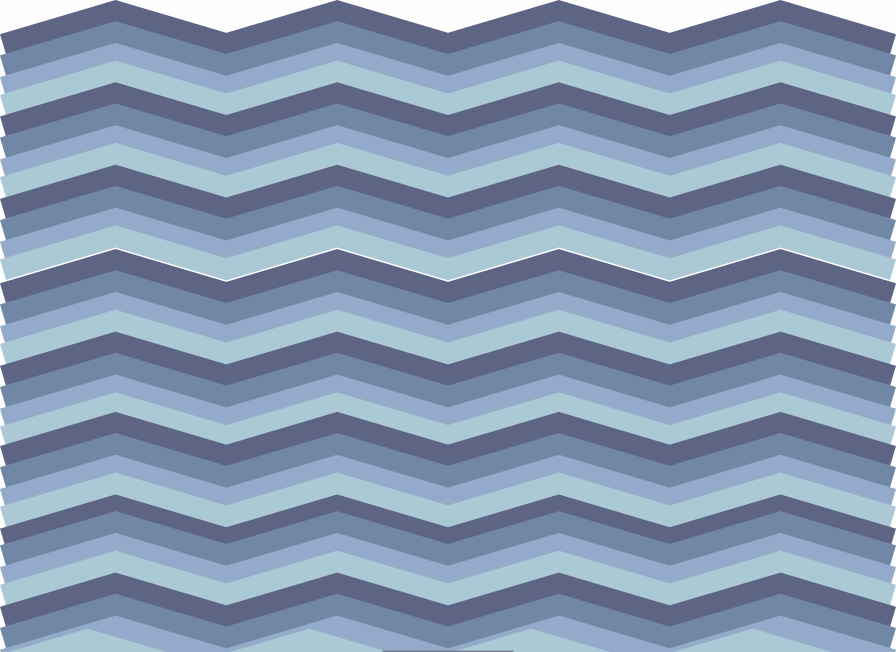
Write a Shadertoy shader that draws this pattern.

```glsl
// Stacked chevron stripes: eight rows of four blue bands on white.
// Each band is a zigzag stroke with square-cut ends, painted from the top
// down so that every stroke overlaps the one above it.
// Unit of length: one chevron. x runs from the centre, y down from the top.

const float WIDTH = 4.042;      // canvas width in chevrons
const float SLOPE = 0.296;      // rise of the zigzag
const float THICKNESS = 0.11;   // height of a stroke before overlap
const int ROWS = 8;
const int BANDS = 4;

const vec3 PAPER = vec3(0.997);
const vec3 SHADOW = vec3(0.45, 0.47, 0.55);

// Slightly uneven row spacing, and the start of each band within a row
const float ROW_TOP[ROWS] = float[](0.0, 0.371, 0.743, 1.1235, 1.496, 1.858, 2.2105, 2.583);
const float BAND_TOP[BANDS] = float[](0.0, 0.0955, 0.1937, 0.2737);
const vec3 BAND_COLOR[BANDS] = vec3[](
    vec3(0.370, 0.396, 0.516),
    vec3(0.440, 0.534, 0.650),
    vec3(0.580, 0.667, 0.793),
    vec3(0.672, 0.784, 0.836));

// Antialiased coverage from a signed distance, positive inside
float cover(float dist, float px) {
    return clamp(0.5 + dist / px, 0.0, 1.0);
}

// Depth below a zigzag of four peaks; the outer slopes run on past the ends
float zigzagDepth(vec2 p) {
    float peak = clamp(floor(p.x), -2.0, 1.0) + 0.5;
    return p.y - SLOPE * abs(p.x - peak);
}

// One zigzag stroke, its ends cut square to the slope
float stroke(vec2 p, float top, float thickness, float px) {
    float depth = zigzagDepth(p) - top;
    float inset = depth * SLOPE / (1.0 + SLOPE * SLOPE);
    float end = 0.5 * WIDTH - abs(p.x) - inset;
    return cover(depth, px) * cover(thickness - depth, px) * cover(end, px);
}

void mainImage(out vec4 fragColor, in vec2 fragCoord) {
    float px = WIDTH / iResolution.x;
    vec2 p = vec2(fragCoord.x - 0.5 * iResolution.x, iResolution.y - fragCoord.y) * px;
    vec3 color = PAPER;

    for (int row = 0; row < ROWS; row++) {
        for (int band = 0; band < BANDS; band++) {
            float top = ROW_TOP[row] + BAND_TOP[band];
            float thickness = THICKNESS;
            vec2 q = p;

            // Irregular strokes: a hairline gap, a low band, a displaced band
            if (row == 2 && band == 3) thickness = 0.1;
            if (row == 6 && band == 0) top += 0.02;
            if (row == 7 && band == 3) {
                q.x += 0.126;
                top -= 0.021;
            }
            color = mix(color, BAND_COLOR[band], stroke(q, top, thickness, px));
        }
    }

    // Sliver of shadow at the middle of the lower edge
    float sliver = cover(0.006 - fragCoord.y * px, px) * cover(0.295 - abs(p.x), px);
    color = mix(color, SHADOW, sliver);

    fragColor = vec4(color, 1.0);
}
```
